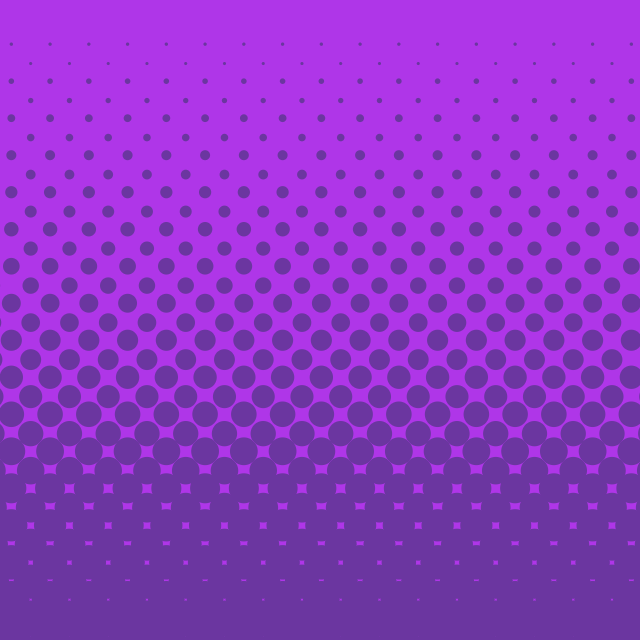
Write a three.js fragment shader that draws this pattern.

```glsl
varying vec2 vUv;

const vec3 VIOLET = vec3(0.686, 0.212, 0.910);
const vec3 INDIGO = vec3(0.420, 0.212, 0.627);

const vec2 SPACING = vec2(0.06055, 0.05783);   // column and row pitch
const vec2 FIRST_DOT = vec2(0.0177, 0.0690);   // measured from the top left
const vec2 STAGGER = vec2(0.03027, 0.03027);   // shift of the second lattice
const float FIRST_RADIUS = 0.0026;
const float RADIUS_STEP = 0.001736;            // growth per row
const float STAGGER_SHRINK = 0.0002;

// Signed distance to a lattice of dots that grow row by row
float dotLattice(vec2 p, vec2 start, float firstRadius) {
  vec2 cell = (p - start) / SPACING;
  float dx = (fract(cell.x + 0.5) - 0.5) * SPACING.x;
  float nearest = 1.0;

  // Large dots reach past their cell, so test the rows on both sides
  for (int i = 0; i < 2; i++) {
    float row = max(floor(cell.y) + float(i), 0.0);
    float dy = (cell.y - row) * SPACING.y;
    float radius = firstRadius + RADIUS_STEP * row;
    nearest = min(nearest, length(vec2(dx, dy)) - radius);
  }
  return nearest;
}

void main() {
  vec2 p = vec2(vUv.x, 1.0 - vUv.y);

  // Union of the two staggered lattices
  float mainDots = dotLattice(p, FIRST_DOT, FIRST_RADIUS);
  float shiftedDots = dotLattice(p, FIRST_DOT + STAGGER, FIRST_RADIUS - STAGGER_SHRINK);
  float dist = min(mainDots, shiftedDots);

  // Edge one screen sample wide
  float edge = max(fwidth(vUv.y), 1e-5);
  float coverage = clamp(0.5 - dist / edge, 0.0, 1.0);

  gl_FragColor = vec4(mix(VIOLET, INDIGO, coverage), 1.0);
}
```
